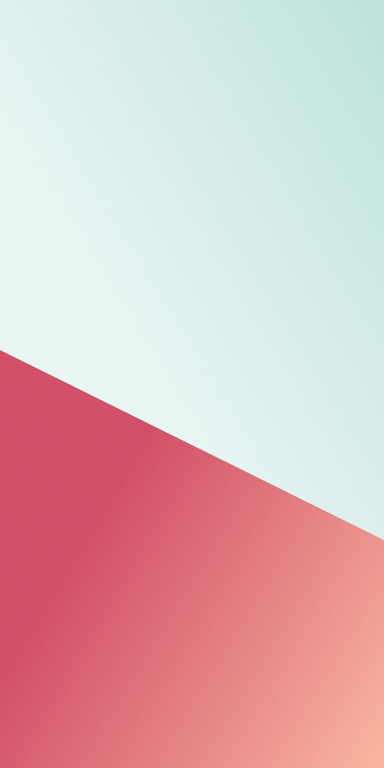
A WebGL 1 fragment shader for this background:

```glsl
precision highp float;

uniform vec2 u_resolution;

const vec3 MINT_PALE = vec3(0.912, 0.962, 0.952);
const vec3 MINT_SOFT = vec3(0.855, 0.935, 0.925);
const vec3 MINT_DEEP = vec3(0.740, 0.890, 0.857);
const vec3 ROSE = vec3(0.825, 0.315, 0.405);
const vec3 CORAL = vec3(0.895, 0.515, 0.515);
const vec3 PEACH = vec3(0.975, 0.720, 0.630);

// Random unit vector for a lattice cell
vec2 cellGradient(vec2 cell) {
  vec3 q = fract(vec3(cell.xyx) * vec3(0.1031, 0.1030, 0.0973));
  q += dot(q, q.yzx + 33.33);
  float angle = 6.28318 * fract((q.x + q.y) * q.z);
  return vec2(cos(angle), sin(angle));
}

float cornerWeight(vec2 cell, vec2 local, vec2 corner) {
  return dot(cellGradient(cell + corner), local - corner);
}

float gradientNoise(vec2 p) {
  vec2 cell = floor(p);
  vec2 f = fract(p);
  vec2 w = f * f * f * (f * (f * 6.0 - 15.0) + 10.0);
  float low = mix(cornerWeight(cell, f, vec2(0.0, 0.0)),
                  cornerWeight(cell, f, vec2(1.0, 0.0)), w.x);
  float high = mix(cornerWeight(cell, f, vec2(0.0, 1.0)),
                   cornerWeight(cell, f, vec2(1.0, 1.0)), w.x);
  return mix(low, high, w.y);
}

// Three colour ramp; stops holds the start, middle and end positions
vec3 ramp(float t, vec3 stops, vec3 first, vec3 middle, vec3 last) {
  float a = clamp((t - stops.x) / (stops.y - stops.x), 0.0, 1.0);
  float b = clamp((t - stops.y) / (stops.z - stops.y), 0.0, 1.0);
  return mix(mix(first, middle, a), last, b);
}

// Signed distance above a line of given slope and height at the left side
float lineDistance(vec2 p, float slope, float height) {
  return (p.y - height - slope * p.x) / sqrt(1.0 + slope * slope);
}

void main() {
  // Canvas spans 1 across and 2 up
  vec2 p = gl_FragCoord.xy / u_resolution * vec2(1.0, 2.0);
  float pixel = 2.0 / u_resolution.y;

  // Both fields brighten or deepen along mirrored diagonals
  vec3 sky = ramp(dot(p, vec2(0.855, 0.52)), vec3(0.84, 1.21, 1.89),
                  MINT_PALE, MINT_SOFT, MINT_DEEP);
  vec3 slopeColor = ramp(dot(p, vec2(0.855, -0.52)), vec3(-0.12, 0.36, 0.855),
                         ROSE, CORAL, PEACH);

  // Straight falling boundary
  float d = lineDistance(p, -0.495, 1.0885);
  vec3 color = mix(slopeColor, sky, smoothstep(-0.7 * pixel, 0.7 * pixel, d));

  // Fine paper grain
  color += 0.014 * gradientNoise(p * 167.0);
  gl_FragColor = vec4(color, 1.0);
}
```
